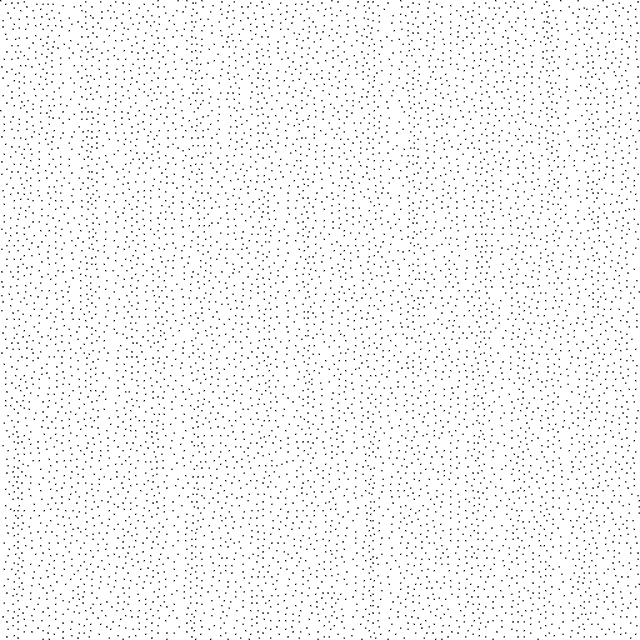
A three.js fragment shader for this texture:

```glsl
// Fine black square specks scattered evenly on white, gathered into faint vertical streaks.
// One jittered seed per staggered cell is pushed off its neighbours, drawn sideways by
// layered sines, then snapped to a fine lattice and drawn as a small box.

varying vec2 vUv;

const vec3 PAPER = vec3(1.0);
const vec3 INK = vec3(0.0);
const float CELLS = 86.0;          // seeds across the canvas
const float LATTICE = 512.0;       // speck positions across the canvas
const float JITTER = 0.84;         // random spread of a seed in its cell
const float REPULSION = 0.36;      // how far crowded seeds move apart
const float STREAK_PULL = 0.28;    // sideways gathering, in cells

vec2 hash2(vec2 p) {
  vec3 q = fract(vec3(p.xyx) * vec3(0.1031, 0.1030, 0.0973));
  q += dot(q, q.yzx + 33.33);
  return fract((q.xx + q.yz) * q.zy);
}

// Random seed of a cell; alternate columns are staggered by half a cell.
vec2 seedPoint(vec2 cell, float jitter) {
  float stagger = 0.5 * mod(cell.x, 2.0) - 0.25;
  return cell + 0.5 + vec2(0.0, stagger) + (hash2(cell + 17.0) - 0.5) * jitter;
}

// Seed after one step of repulsion from the eight cells around it.
vec2 relaxedPoint(vec2 cell, float jitter, float strength) {
  vec2 seed = seedPoint(cell, jitter);
  vec2 push = vec2(0.0);
  for (int j = -1; j <= 1; j++) {
    for (int i = -1; i <= 1; i++) {
      if (i == 0 && j == 0) continue;
      vec2 away = seed - seedPoint(cell + vec2(i, j), jitter);
      float dist = max(length(away), 0.001);
      push += away / dist * max(0.0, 1.0 - dist);
    }
  }
  return seed + clamp(push * strength, -0.4, 0.4);
}

// Sideways shift that packs seeds along wavering, broken vertical lines.
float streakShift(vec2 p, float pull) {
  float broad = sin(71.0 * p.x + 0.9 * sin(4.0 * p.y + 9.0 * p.x));
  float narrow = sin(113.0 * p.x + 0.7 * sin(6.0 * p.y + 1.3));
  float fade = 0.6 + 0.4 * sin(7.0 * p.y + 23.0 * p.x);
  return pull * (broad + narrow * 0.9) * fade;
}

// Signed distance to an axis-aligned square.
float squareDistance(vec2 p, float halfSide) {
  vec2 d = abs(p) - halfSide;
  return max(d.x, d.y);
}

// Distance to the nearest speck, in canvas units.
float speckDistance(vec2 uv, float cells, float lattice) {
  vec2 home = floor(uv * cells);
  float nearest = 1.0;
  for (int j = -1; j <= 1; j++) {
    for (int i = -1; i <= 1; i++) {
      vec2 center = relaxedPoint(home + vec2(i, j), JITTER, REPULSION) / cells;
      center.x += streakShift(center, STREAK_PULL) / cells;
      center = (floor(center * lattice) + 0.5) / lattice;
      nearest = min(nearest, squareDistance(uv - center, 0.5 / lattice));
    }
  }
  return nearest;
}

void main() {
  float edge = max(fwidth(vUv.x), 0.00001);
  float dist = speckDistance(vUv, CELLS, LATTICE);
  float ink = clamp(0.5 - dist / edge, 0.0, 1.0);
  gl_FragColor = vec4(mix(PAPER, INK, ink), 1.0);
}
```
